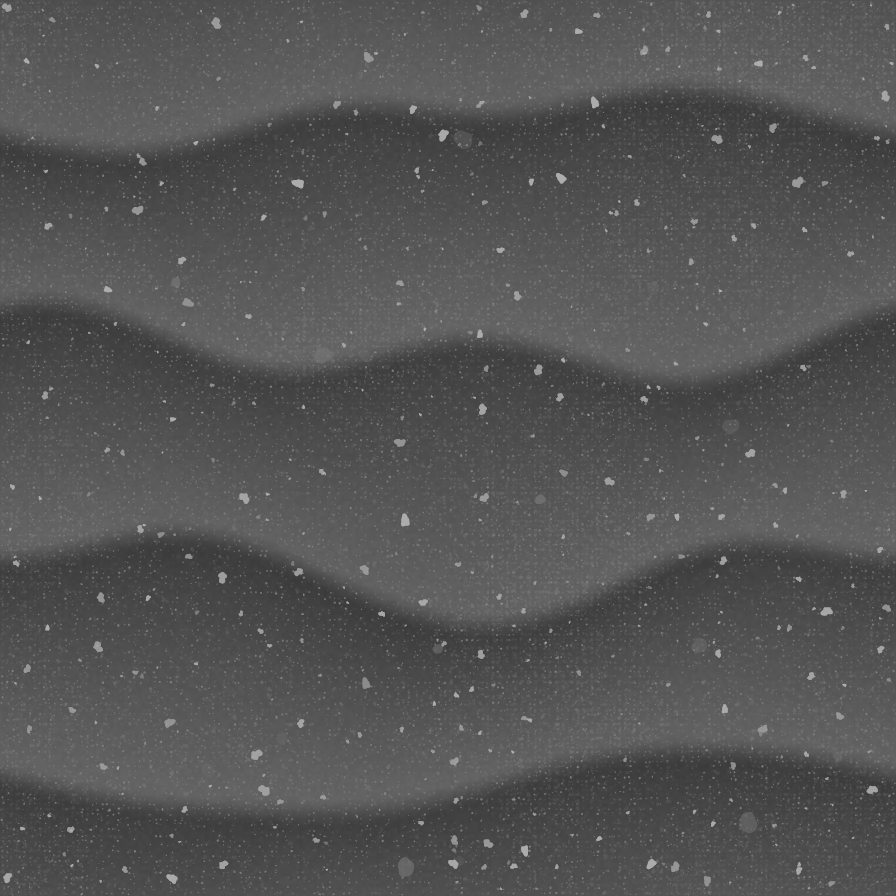
Reproduce this texture procedurally as a WebGL 2 fragment shader.

```glsl
#version 300 es
precision highp float;
// Seamless grey sand: four soft dune ridges shaded from a dark foot to a lit top,
// covered with mottled grain, tiny specks, pale chips and a few faint pebbles.
// Ridges are periodic harmonics; scattered pieces each stay inside a wrapped cell.

uniform vec2 u_resolution;
out vec4 outColor;

#define DUNES 4
#define SHADE_TONE 0.225
#define LIT_TONE 0.395
#define RIDGE_SOFTNESS 0.019
#define DRIFT 0.035
#define GRAIN 0.022
#define MOTTLE_TONE 0.055
#define SPECK_TONE 0.50
#define CHIP_TONE 0.68
#define PEBBLE_TONE 0.46

const float TAU = 6.28318;

// Mean height of each ridge, top to bottom, and its first three harmonics
const float RIDGE_HEIGHT[DUNES] = float[](0.868, 0.612, 0.364, 0.126);
const vec3 RIDGE_COS[DUNES] = vec3[](
  vec3(-0.015, -0.0065, 0.0026), vec3(0.0195, 0.0258, -0.0007),
  vec3(0.0393, -0.0225, -0.0035), vec3(0.0116, -0.0036, 0.0014));
const vec3 RIDGE_SIN[DUNES] = vec3[](
  vec3(-0.0219, -0.013, 0.0035), vec3(0.0113, 0.0143, -0.0004),
  vec3(0.0121, -0.0069, 0.0004), vec3(-0.0345, 0.0007, -0.0013));

// Integer hash: three values from 0 to 1 per cell and seed
vec3 hash(vec2 cell, int seed) {
  uvec3 v = uvec3(uvec2(cell), uint(seed)) * 1664525u + 1013904223u;
  for (int i = 0; i < 2; i++) {
    v.x += v.y * v.z;
    v.y += v.z * v.x;
    v.z += v.x * v.y;
    v ^= v >> 16u;
  }
  return vec3(v & 0xffffu) / 65535.0;
}

// Value noise that wraps after n cells
float noise(vec2 p, float n, int seed) {
  vec2 q = p * n, cell = floor(q), f = fract(q);
  f = f * f * (3.0 - 2.0 * f);
  vec2 a = mod(cell, n), b = mod(cell + 1.0, n);
  return mix(mix(hash(a, seed).x, hash(vec2(b.x, a.y), seed).x, f.x),
             mix(hash(vec2(a.x, b.y), seed).x, hash(b, seed).x, f.x), f.y);
}

float cloud(vec2 p, float n, int seed) {
  float sum = 0.0, weight = 0.5;
  for (int i = 0; i < 4; i++) {
    sum += weight * noise(p, n, seed + i);
    n *= 2.0;
    weight *= 0.5;
  }
  return sum / 0.9375;
}

// Ridge height at x; indices beyond the set continue in the next tile
float ridge(int i, float x) {
  int k = (i + DUNES) % DUNES;
  float tile = i < 0 ? 1.0 : (i >= DUNES ? -1.0 : 0.0);
  vec3 angle = TAU * x * vec3(1.0, 2.0, 3.0);
  return RIDGE_HEIGHT[k] + tile + dot(RIDGE_COS[k], cos(angle)) + dot(RIDGE_SIN[k], sin(angle));
}

float duneTone(vec2 p) {
  float tone = LIT_TONE;
  for (int i = -1; i < DUNES; i++) {
    float top = ridge(i, p.x), bottom = ridge(i + 1, p.x);
    float t = clamp((top - p.y) / (top - bottom), 0.0, 1.0);
    float band = mix(SHADE_TONE, LIT_TONE, pow(t, 0.85));
    tone = mix(tone, band, smoothstep(-RIDGE_SOFTNESS, RIDGE_SOFTNESS, top - p.y));
  }
  return tone;
}

// Irregular flakes, at most one per cell; returns coverage times random strength
float flakes(vec2 p, float n, float radius, float chance, float rough, int seed) {
  vec2 cell = floor(p * n);
  vec3 place = hash(cell, seed), form = hash(cell, seed + 50);
  float r = radius * mix(0.45, 1.0, form.x * form.x);
  float margin = 1.5 * r * n;
  vec2 d = p - (cell + mix(vec2(margin), vec2(1.0 - margin), place.xy)) / n;
  float a = atan(d.y, d.x + 1e-7) + TAU * form.y;
  float wobble = 0.5 * cos(2.0 * a) + 0.3 * cos(3.0 * a + TAU * form.z) + 0.2 * cos(5.0 * a);
  float edge = r * (1.0 + 0.5 * rough * wobble) - length(d);
  float cover = clamp(0.5 + edge * min(u_resolution.x, u_resolution.y), 0.0, 1.0);
  return cover * step(place.z, chance) * mix(0.4, 1.0, form.z);
}

void main() {
  vec2 p = gl_FragCoord.xy / u_resolution;
  float patches = smoothstep(0.35, 0.7, cloud(p, 5.0, 1));

  // Dunes with broad drift and fine grain
  float tone = duneTone(p);
  tone += DRIFT * (cloud(p, 3.0, 10) - 0.5) + GRAIN * (noise(p, 256.0, 20) - 0.5);

  // Clustered mottling in two sizes
  float mottle = flakes(p, 128.0, 0.0025, 0.15 + 0.6 * patches, 0.9, 30)
               + flakes(p, 190.0, 0.0017, 0.15 + 0.6 * patches, 0.9, 31);
  tone += MOTTLE_TONE * min(mottle, 1.0);

  // Pebbles, specks and chips
  float pebble = flakes(p, 8.0, 0.0125, 0.28, 0.35, 32);
  tone = mix(tone, max(tone, PEBBLE_TONE), 0.85 * pebble * pebble);
  tone = mix(tone, SPECK_TONE, flakes(p, 170.0, 0.0013, 0.4, 0.3, 33));
  tone = mix(tone, CHIP_TONE, flakes(p, 48.0, 0.0024, 0.16, 0.8, 34));
  tone = mix(tone, CHIP_TONE, sqrt(flakes(p, 23.0, 0.0056, 0.3, 0.9, 35)));

  outColor = vec4(vec3(tone), 1.0);
}
```
